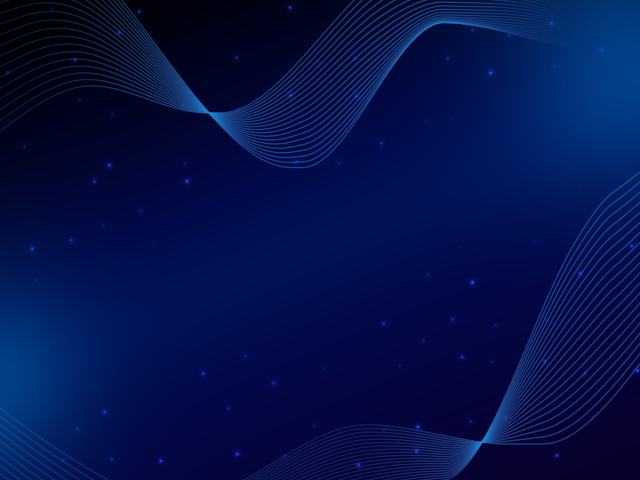
A Shadertoy shader for this background:

```glsl
// Deep blue backdrop with a soft diagonal band, two corner glows and sparse stars.
// Ribbons of thin lines are blended between two edge curves built from smoothsteps,
// so the lines gather wherever the two edges cross.

float ease(float a, float b, float x) { return smoothstep(a, b, x); }

float hash(vec2 p) {
    vec3 q = fract(vec3(p.xyx) * 0.1031);
    q += dot(q, q.yzx + 33.33);
    return fract((q.x + q.y) * q.z);
}

// Edge pairs: height of the two borders of each ribbon at x
vec2 topEdges(float x) {
    float humped = 0.64 + 0.181 * ease(-0.18, 0.19, x) - 0.056 * ease(0.19, 0.43, x)
                 + 0.32 * ease(0.46, 0.88, x) - 0.10 * ease(0.88, 1.3, x);
    float swooping = 1.151 - 0.5 * ease(0.05, 0.608, x)
                   + 0.302 * ease(0.63, 0.925, x) - 0.055 * ease(0.92, 1.25, x);
    return vec2(humped, swooping);
}

vec2 rightEdges(float x) {
    float rising = -0.1 + 0.1 * ease(0.45, 0.95, x) + 0.57 * ease(0.92, 1.28, x)
                 + 0.13 * ease(1.2, 1.45, x);
    float hanging = -0.04 + 0.155 * ease(0.38, 0.764, x) - 0.04 * ease(0.764, 1.06, x)
                  + 0.42 * ease(1.13, 1.6, x);
    return vec2(rising, hanging);
}

vec2 cornerEdges(float x) {
    float top = 0.15 - 0.78 * x + 0.5 * x * x;
    return vec2(top, top - 0.17);
}

// Coverage of a fan of lines between two edges; pinch crowds them to the second
float ribbon(float y, vec2 edges, vec2 slopes, float count, float pinch) {
    float halfWidth = 0.0007;
    float radius = halfWidth + 1.0 / iResolution.y;
    float gap = 1.0;
    for (float i = 0.0; i < count; i++) {
        float t = 1.0 - pow(1.0 - i / (count - 1.0), 1.0 + pinch);
        float slope = mix(slopes.x, slopes.y, t);
        float d = abs(y - mix(edges.x, edges.y, t)) / sqrt(1.0 + slope * slope);
        float line = min(2.0 * halfWidth / radius, 1.0) * (1.0 - smoothstep(0.0, radius, d));
        gap *= 1.0 - line;
    }
    return 1.0 - gap;
}

// One possible star in each cell of a jittered grid
float stars(vec2 p) {
    vec2 grid = p * 11.0;
    vec2 cell = floor(grid);
    vec2 spot = 0.15 + 0.7 * vec2(hash(cell + 3.1), hash(cell + 17.7));
    float d = length(grid - cell - spot) / 11.0;
    float power = hash(cell + 41.3);
    float lit = step(0.45, hash(cell + 71.9)) * (0.2 + 0.8 * power * power);
    return lit * (exp(-d * d / 0.000008) + 0.25 * exp(-d * d / 0.00006));
}

vec3 backdrop(vec2 p, float across) {
    vec3 color = vec3(0.005, 0.035, 0.30);
    color = mix(color, vec3(0.0, 0.0, 0.02), ease(0.05, 0.7, across));
    color = mix(color, vec3(0.025, 0.0, 0.17), ease(0.0, 0.75, -across));
    color += vec3(0.0, 0.035, 0.04) * exp(-across * across / 0.016);

    // Glows at the left and the upper right
    vec2 left = (p - vec2(-0.03, 0.20)) / vec2(0.20, 0.23);
    vec2 right = (p - vec2(1.31, 0.90)) / vec2(0.25, 0.29);
    color += vec3(0.0, 0.19, 0.19) * exp(-dot(left, left));
    color += vec3(0.0, 0.20, 0.22) * exp(-dot(right, right));
    return color;
}

void mainImage(out vec4 fragColor, in vec2 fragCoord) {
    vec2 p = fragCoord / iResolution.y;
    float across = (p.y - 0.21 - 0.425 * p.x) / 1.087;
    vec3 color = backdrop(p, across);

    // Stars stay clear of the diagonal band
    float clearing = ease(0.08, 0.2, abs(across)) * ease(0.0, 0.25, p.x + 0.1);
    color += vec3(0.12, 0.25, 0.85) * stars(p) * clearing;

    // Ribbons, with slopes from small steps along x
    float e = 0.002;
    vec2 top = topEdges(p.x);
    vec2 side = rightEdges(p.x);
    vec2 corner = cornerEdges(p.x);
    vec2 topSlope = (topEdges(p.x + e) - top) / e;
    vec2 sideSlope = (rightEdges(p.x + e) - side) / e;
    vec2 cornerSlope = (cornerEdges(p.x + e) - corner) / e;

    float crowd = 1.4 * exp(-pow((p.x - 0.92) / 0.13, 2.0));
    float topFade = mix(0.35, 0.9, ease(0.0, 0.4, p.x)) * (1.0 - ease(0.92, 1.24, p.x));
    float sideFade = mix(0.4, 0.9, ease(0.75, 1.0, p.x));
    float topLines = ribbon(p.y, top, topSlope, 20.0, crowd) * topFade;
    float sideLines = ribbon(p.y, side, sideSlope, 20.0, 0.0) * sideFade;
    float cornerLines = ribbon(p.y, corner, cornerSlope, 11.0, 0.0) * 0.45;

    // Lines turn from pale blue to cyan where they gather
    vec3 pale = vec3(0.30, 0.52, 0.88);
    vec3 cyan = vec3(0.08, 0.56, 0.92);
    color = mix(color, mix(pale, cyan, topLines), topLines);
    color = mix(color, mix(pale, cyan, sideLines), sideLines);
    color = mix(color, pale, cornerLines);
    fragColor = vec4(color, 1.0);
}
```
